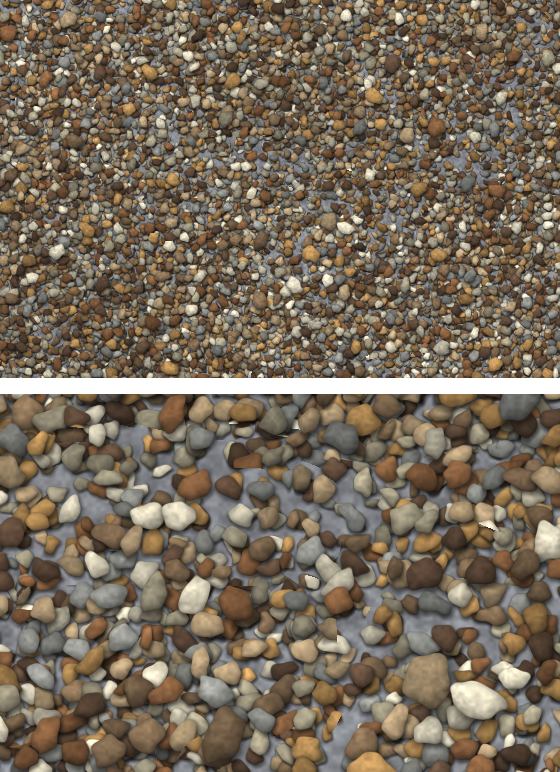
Top: the whole. Bottom: its middle third, enlarged.
Give the GLSL for this texture, as a Shadertoy shader.

```glsl
// Draws a bed of small rounded brown, tan and cream pebbles set in grey mortar.

vec4 hash4(vec2 p) {
    return fract(sin(dot(p, vec2(127.1, 311.7)) + vec4(0.0, 1.7, 3.1, 4.9)) * 43758.5);
}

float valueNoise(vec2 p) {
    vec2 cell = floor(p), f = fract(p);
    f = f * f * (3.0 - 2.0 * f);
    float low = mix(hash4(cell).x, hash4(cell + vec2(1, 0)).x, f.x);
    float high = mix(hash4(cell + vec2(0, 1)).x, hash4(cell + vec2(1, 1)).x, f.x);
    return mix(low, high, f.y);
}

vec3 stoneColor(float pick) {
    vec3 stones[8] = vec3[8](
        vec3(0.36, 0.28, 0.22),  // dark brown
        vec3(0.51, 0.36, 0.24),  // rust
        vec3(0.50, 0.41, 0.31),  // brown
        vec3(0.67, 0.52, 0.32),  // ochre
        vec3(0.67, 0.58, 0.45),  // tan
        vec3(0.81, 0.78, 0.69),  // cream
        vec3(0.54, 0.54, 0.52),  // grey
        vec3(0.61, 0.58, 0.49)); // olive
    return stones[int(min(pick * 8.0, 7.0))];
}

// Distance from the pebble centre, 1.0 at its rim; squareness sets the corners
float pebbleRadius(vec2 q, float squareness, float phase) {
    vec2 a = pow(abs(q) + 1e-4, vec2(squareness));
    float angle = atan(q.y, q.x + 1e-5);
    float wobble = 1.0 + 0.07 * sin(3.0 * angle + phase) + 0.04 * sin(5.0 * angle - phase);
    return pow(a.x + a.y, 1.0 / squareness) * wobble;
}

// Paints one jittered grid of pebbles over the ground colour
vec3 pebbleLayer(vec3 ground, vec2 uv, float density, float keep, float seed) {
    vec2 p = uv * density + seed * 17.3;
    vec2 home = floor(p);
    float pixel = density / iResolution.y;

    for (int j = 1; j >= -1; j--)
    for (int i = -1; i <= 1; i++) {
        vec2 cell = home + vec2(i, j);
        vec4 place = hash4(cell + seed * 31.0);
        vec4 look = hash4(cell + seed * 57.0 + 9.4);
        if (place.w > keep) continue;

        // Size, tilt and outline
        vec2 offset = p - cell - 0.12 - 0.76 * place.xy;
        float angle = 0.4 + (place.z - 0.5) * 2.8;
        float c = cos(angle), s = sin(angle);
        mat2 turn = mat2(c, -s, s, c);
        float size = mix(0.35, 0.57, look.x);
        vec2 axes = size * vec2(1.08, mix(0.58, 1.0, look.y));
        float squareness = mix(1.9, 2.8, look.z);
        float phase = 6.28 * look.w;
        vec2 q = turn * offset / axes;
        float d = pebbleRadius(q, squareness, phase);

        // Contact shadow, falling down and to the right
        vec2 shadowQ = turn * (offset + vec2(-0.04, 0.09)) / axes;
        float shadow = 1.0 - smoothstep(0.75, 1.4, pebbleRadius(shadowQ, squareness, phase));
        ground *= 1.0 - 0.52 * shadow;

        // Domed stone with mottled surface, lit from above
        float dome = sqrt(max(1.0 - d * d, 0.0));
        float light = 0.60 + 0.39 * dome + 0.21 * dot(q * turn, vec2(-0.35, 0.94));
        float mottle = valueNoise(uv * 150.0 + look.xy * 40.0) - 0.5;
        float grain = valueNoise(uv * 330.0 + look.zw * 40.0) - 0.5;
        vec3 stone = stoneColor(fract(look.w * 7.3 + place.x * 3.7));
        stone *= mix(0.78, 1.18, fract(look.z * 5.1 + place.y));
        stone *= light * (1.0 + 0.22 * mottle + 0.16 * grain);

        float edge = 0.8 * pixel / axes.y;
        ground = mix(ground, stone, 1.0 - smoothstep(1.0 - edge, 1.0 + edge, d));
    }
    return ground;
}

void mainImage(out vec4 fragColor, in vec2 fragCoord) {
    vec2 uv = fragCoord / iResolution.y;

    // Rough blue-grey mortar
    float rough = 0.6 * valueNoise(uv * 110.0) + 0.4 * valueNoise(uv * 260.0);
    vec3 color = vec3(0.53, 0.54, 0.56) * mix(0.72, 1.2, rough);

    // Bare patches where fewer stones settled
    float bare = smoothstep(0.5, 0.9, valueNoise(uv * 7.0 + 3.0)) * 0.3;

    // Warp the plane a little so outlines look chipped
    vec2 warp = vec2(valueNoise(uv * 90.0), valueNoise(uv * 90.0 + 50.0)) - 0.5;
    vec2 bed = uv + 0.004 * warp;

    // Fine gravel first, then larger stones on top
    for (int k = 0; k < 4; k++) {
        float layer = float(k);
        color = pebbleLayer(color, bed, 60.0 - 8.0 * layer, 0.9 - 0.1 * layer - bare, layer + 1.0);
    }
    color = pebbleLayer(color, bed, 24.0, 0.10, 6.0);

    // Broad uneven daylight
    color *= 0.95 + 0.14 * valueNoise(uv * 3.0 + 8.0);
    fragColor = vec4(clamp(color, 0.0, 1.0), 1.0);
}
```
